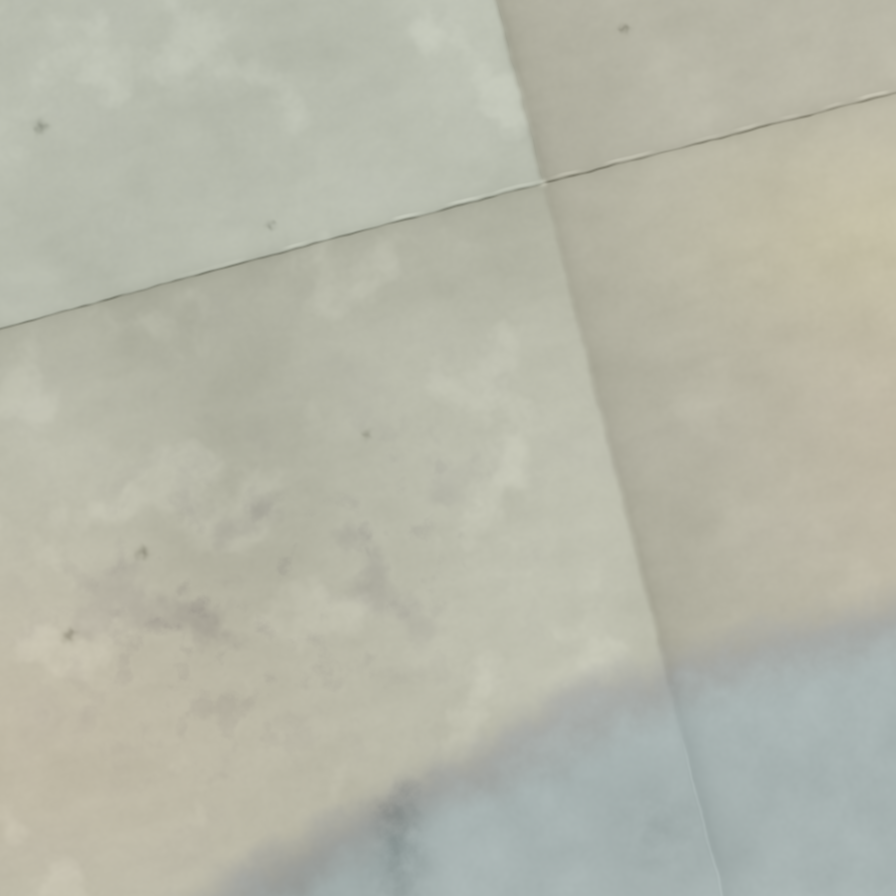
A WebGL 2 fragment shader for this texture:

```glsl
#version 300 es
precision highp float;
// Worn concrete slabs seen at a slant: two thin joints cross in the upper half.
// Broad tints and layered gradient noise stain the slabs, hashed cells place
// small pits, and a cool damp area with a soft ragged edge fills the lower right.

uniform vec2 u_resolution;
out vec4 fragColor;

vec2 hash2(vec2 p) {
    vec3 q = fract(vec3(p.xyx) * vec3(0.1031, 0.1030, 0.0973));
    q += dot(q, q.yzx + 33.33);
    return fract((q.xx + q.yz) * q.zy);
}

float gradientAt(vec2 cell, vec2 offset) {
    return dot(hash2(cell + 40.0) * 2.0 - 1.0, offset);
}

float noise(vec2 p) {
    vec2 i = floor(p), f = fract(p);
    vec2 s = f * f * f * (f * (f * 6.0 - 15.0) + 10.0);
    vec2 e = vec2(1.0, 0.0);
    return mix(mix(gradientAt(i, f), gradientAt(i + e, f - e), s.x),
               mix(gradientAt(i + e.yx, f - e.yx), gradientAt(i + 1.0, f - 1.0), s.x), s.y);
}

float fbm(vec2 p) {
    float sum = 0.0, amplitude = 1.0;
    for (int i = 0; i < 5; i++) {
        sum += amplitude * noise(p);
        p = mat2(1.6, 1.2, -1.2, 1.6) * p + 7.3;
        amplitude *= 0.5;
    }
    return sum;
}

// Soft elliptical weight around a centre
float blob(vec2 p, vec2 centre, vec2 radius) {
    vec2 d = (p - centre) / radius;
    return exp(-dot(d, d));
}

// Smooth-edged line from a signed distance
float line(float d, float halfWidth) {
    float soft = 0.7 / u_resolution.y + 0.0008;
    return 1.0 - smoothstep(halfWidth - soft, halfWidth + soft, abs(d));
}

// Sparse soft pits of varied depth, one candidate for each cell of a grid
float pits(vec2 p) {
    vec2 cell = floor(p * 9.0), f = fract(p * 9.0);
    vec2 pick = hash2(cell + 11.0);
    vec2 d = f - 0.25 - 0.5 * hash2(cell + 71.0);
    d += 0.06 * noise(p * 110.0);
    float radius = 0.035 + 0.025 * pick.y;
    return step(0.91, pick.x) * (0.4 + 0.6 * pick.y) * exp(-dot(d, d) / (radius * radius));
}

void main() {
    vec2 uv = gl_FragCoord.xy / u_resolution;
    float broad = fbm(uv * 4.0 + 3.0);
    float mottle = fbm(uv * 11.0 + 17.0);
    float fine = fbm(uv * 26.0 + 31.0);
    float streaks = fbm(mat2(0.96, -0.27, 0.27, 0.96) * uv * vec2(14.0, 34.0));

    // Signed distances to the joints, slightly wavering
    float waver = 0.003 * noise(uv * 24.0) + 0.0015 * noise(uv * 70.0);
    float across = uv.y - (0.633 + 0.275 * uv.x - 0.012 * uv.x * uv.x) + 0.6 * waver;
    float down = (uv.x - 0.807 + 0.252 * uv.y) * 0.97 + waver;
    float upper = smoothstep(-0.002, 0.002, across);
    float right = smoothstep(-0.006, 0.006, down);

    // Slab tints
    vec3 color = vec3(0.725, 0.73, 0.67);
    vec3 warm = vec3(0.765, 0.73, 0.65);
    color = mix(color, vec3(0.72, 0.74, 0.69), 0.7 * upper * (1.0 - right));
    color = mix(color, vec3(0.715, 0.705, 0.645), 0.6 * right);
    color = mix(color, warm, 0.75 * blob(uv, vec2(0.0, 0.16), vec2(0.4, 0.25)));
    color = mix(color, warm, 0.75 * blob(uv, vec2(1.05, 0.56), vec2(0.22, 0.32)));
    color = mix(color, vec3(0.79, 0.77, 0.66), 0.7 * blob(uv, vec2(0.99, 0.74), vec2(0.22, 0.11)) * (1.0 - upper));
    color += 0.025 * blob(uv, vec2(0.04, 0.43), vec2(0.16));
    color += 0.03 * blob(uv, vec2(0.61, 0.36), vec2(0.15, 0.3)) * (1.0 - right);
    color += 0.03 * blob(uv, vec2(0.52, 0.95), vec2(0.08, 0.12)) * (1.0 - right);

    // Shade that gathers beside the joints
    color -= 0.04 * right * exp(-max(down, 0.0) / 0.09);
    color -= 0.045 * (1.0 - upper) * (1.0 - right) * exp(min(across, 0.0) / 0.13);
    color -= 0.035 * blob(uv, vec2(0.25, 0.48), vec2(0.1, 0.24)) * (1.0 - upper);

    // Cloudy mottling, pale patches and darker smudges
    color += 0.028 * broad + 0.024 * mottle + 0.014 * fine + 0.014 * streaks;
    float smudgeZone = blob(uv, vec2(0.24, 0.3), vec2(0.17, 0.15))
                     + 0.6 * blob(uv, vec2(0.46, 0.4), vec2(0.12))
                     + 0.2;
    float smudge = smoothstep(0.05, 0.5, mottle) + 0.7 * smoothstep(0.05, 0.5, fine + 0.4 * broad);
    color -= vec3(0.06, 0.064, 0.05) * smudgeZone * smudge;
    color += 0.035 * smoothstep(0.1, 0.4, fbm(uv * 8.0 + 51.0)) * (1.0 - 0.6 * right);

    // Damp area with a darker violet-grey rim and dirt
    float damp = -0.17 + 0.82 * uv.x - 0.32 * uv.x * uv.x - uv.y + 0.02 * broad + 0.025 * mottle + 0.015 * fine;
    vec3 dampColor = mix(vec3(0.645, 0.65, 0.635), vec3(0.665, 0.71, 0.705), smoothstep(0.0, 0.09, damp));
    dampColor += 0.025 * broad + 0.024 * mottle + 0.02 * fine;
    dampColor -= 0.02 * right * exp(-max(down, 0.0) / 0.04);
    float dirtZone = blob(uv, vec2(0.445, 0.07), vec2(0.04, 0.1)) + 0.5 * blob(uv, vec2(0.74, 0.07), vec2(0.06, 0.07));
    dampColor -= 0.1 * dirtZone * clamp(0.65 + 1.4 * fine + 0.5 * mottle, 0.0, 1.3);
    dampColor -= 0.035 * blob(uv, vec2(0.33, 0.03), vec2(0.1, 0.08));
    color = mix(color, dampColor, smoothstep(-0.03, 0.035, damp));

    // Joints: a broken dark groove across, a softer step downwards
    float chips = smoothstep(-0.15, 0.35, noise(uv * 26.0 + 5.0));
    float worn = smoothstep(-0.3, 0.3, noise(uv * 45.0 + 9.0));
    color -= 0.17 * line(across, 0.0013) * (0.4 + 0.6 * worn);
    color -= 0.035 * exp(-abs(across) / 0.006);
    color += 0.07 * line(across - 0.004, 0.0016) * chips * smoothstep(0.1, 0.4, uv.x);
    color -= exp(-abs(down) / 0.004) * mix(0.012, 0.06, upper) * (0.4 + 0.6 * worn);
    color -= 0.03 * right * exp(-max(down, 0.0) / 0.014);
    color += 0.035 * line(down + 0.001, 0.0015) * smoothstep(0.2, 0.13, uv.y);
    color += 0.12 * blob(vec2(across, down), vec2(0.0), vec2(0.004));

    color -= 0.15 * pits(uv);
    color += 0.008 * noise(uv * 130.0);
    fragColor = vec4(clamp(color, 0.0, 1.0), 1.0);
}
```
